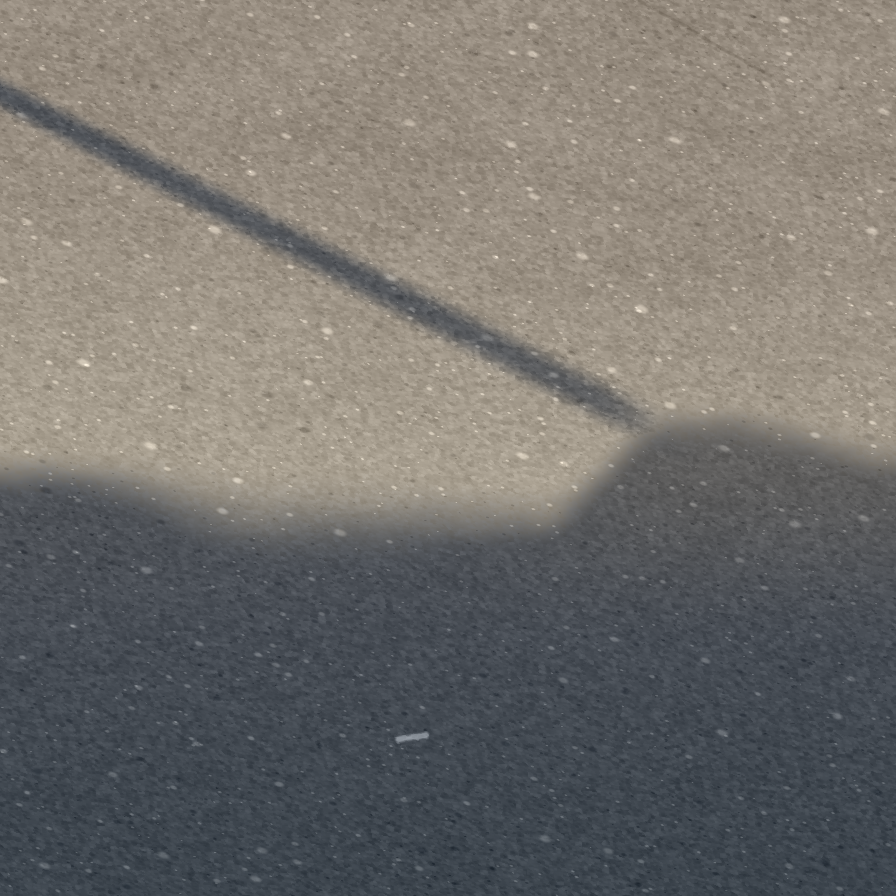
Reproduce this texture procedurally as a three.js fragment shader.

```glsl
// Sunlit asphalt crossed by the soft shadow of a pole, which runs into a broad
// cool shadow below. Light is mixed from distance-based masks; stone grain and
// scattered chips come from cellular noise, faint stains from layered sines.

#define SUN_TOP vec3(0.59, 0.55, 0.50)
#define SUN_LOW vec3(0.66, 0.625, 0.565)
#define SHADE_LOW vec3(0.24, 0.272, 0.305)
#define SHADE_HIGH vec3(0.285, 0.305, 0.335)
#define PENUMBRA vec3(0.375, 0.37, 0.365)
#define POLE_START 0.896
#define POLE_SLOPE -0.512
#define GRAIN_FREQ vec2(125.0, 190.0)
#define GRAIN_GAIN 0.17
#define STAIN_GAIN 0.035

varying vec2 vUv;

vec2 hash2(vec2 p) {
  vec3 q = fract(p.xyx * vec3(0.1031, 0.1030, 0.0973));
  q += dot(q, q.yzx + 33.33);
  return fract((q.xx + q.yz) * q.zy);
}

// x: distance to the nearest cell point, yz: random values of that cell
vec3 cellular(vec2 p) {
  vec2 base = floor(p);
  vec3 nearest = vec3(9.0, 0.0, 0.0);
  for (int j = -1; j <= 1; j++) {
    for (int i = -1; i <= 1; i++) {
      vec2 cell = base + vec2(float(i), float(j));
      float d = length(cell + 0.15 + 0.7 * hash2(cell) - p);
      if (d < nearest.x) nearest = vec3(d, hash2(cell + 71.7));
    }
  }
  return nearest;
}

// Smooth irregular stains, about -1 to 1
float layeredSines(vec2 p) {
  float sum = 0.0;
  float gain = 0.5;
  for (int i = 0; i < 5; i++) {
    sum += gain * sin(p.x + 1.7 * sin(p.y)) * cos(p.y + 1.3 * sin(0.7 * p.x));
    p = mat2(1.5, 0.9, -0.9, 1.5) * p + 2.3;
    gain *= 0.68;
  }
  return sum;
}

// Stones at two scales, each with its own brightness
float stoneGrain(vec2 p) {
  float sum = 0.0;
  float gain = 0.6;
  for (int i = 0; i < 2; i++) {
    vec3 stone = cellular(p);
    sum += gain * (stone.y - 0.5) * smoothstep(0.95, 0.1, stone.x);
    p = p * 1.83 + 19.0;
    gain *= 0.85;
  }
  return sum;
}

// Sparse chips: positive is pale, negative is dark
float chips(vec2 p) {
  float sum = 0.0;
  float freq = 22.0;
  for (int i = 0; i < 3; i++) {
    vec3 chip = cellular(p * vec2(freq, freq * 1.7) + freq);
    float radius = mix(0.09, 0.22, fract(chip.z * 7.0));
    float spot = smoothstep(radius, radius * 0.3, chip.x) * step(0.8, chip.y);
    sum += spot * (chip.z > 0.5 ? 0.24 : -0.12);
    freq *= 1.8;
  }
  return sum;
}

float segmentDistance(vec2 p, vec2 a, vec2 b) {
  vec2 ab = b - a;
  return length(p - a - ab * clamp(dot(p - a, ab) / dot(ab, ab), 0.0, 1.0));
}

// Upper rim of the broad shadow
float shadowRim(float x) {
  return 0.473 - 0.055 * smoothstep(0.05, 0.32, x)
    + 0.105 * smoothstep(0.60, 0.75, x) - 0.035 * smoothstep(0.8, 1.0, x);
}

void main() {
  vec2 p = vUv;
  float stain = layeredSines(p * vec2(11.0, 23.0));
  vec2 slanted = vec2(p.x + 0.25 * p.y, p.y + 0.15 * p.x);
  float grain = stoneGrain(slanted * GRAIN_FREQ);

  // Broad shadow, softest left of centre
  float offset = (p.x - 0.34) / 0.2;
  float softness = 0.028 + 0.03 * exp(-offset * offset);
  float rim = shadowRim(p.x) + 0.008 * stain + 0.02 * grain;
  float shade = 1.0 - smoothstep(rim - softness, rim + softness, p.y);

  // Pole shadow, blurring as it falls to the right
  float poleDistance = abs(p.y - POLE_START - POLE_SLOPE * p.x) * 0.89;
  float pole = 1.0 - smoothstep(0.003, 0.023 + 0.011 * p.x, poleDistance + 0.004 * grain);
  pole *= mix(0.94, 0.8, p.x) * (1.0 - smoothstep(0.66, 0.8, p.x));
  shade = max(shade, pole);

  // Sun and shade colours
  vec3 sun = mix(SUN_LOW, SUN_TOP, smoothstep(0.48, 0.9, p.y + 0.12 * p.x));
  vec3 cool = mix(SHADE_LOW, SHADE_HIGH, smoothstep(0.0, 0.4, p.y));
  float warmth = smoothstep(0.27, 0.5, p.y) * mix(0.3, 1.0, smoothstep(0.4, 0.8, p.x));
  warmth *= 1.0 - 0.7 * pole;
  vec3 color = mix(sun, mix(cool, PENUMBRA, warmth), shade);

  // Surface: stains, grain, chips, a hairline crack and a pale scrape
  float upper = smoothstep(0.5, 0.8, p.y);
  color += STAIN_GAIN * stain * mix(0.3, 0.8, upper) * (1.0 - 0.6 * shade);
  color += GRAIN_GAIN * grain * mix(1.0, 0.75, shade);
  color += chips(slanted) * mix(0.75, 0.6, shade) * vec3(1.0, 0.98, 0.94);
  float crack = segmentDistance(p + 0.002 * stain, vec2(0.71, 1.0), vec2(0.86, 0.915));
  color -= 0.07 * smoothstep(0.0028, 0.0005, crack);
  float scrape = segmentDistance(p, vec2(0.445, 0.175), vec2(0.475, 0.179));
  color += 0.3 * smoothstep(0.005, 0.001, scrape + 0.004 * grain);

  gl_FragColor = vec4(clamp(color, 0.0, 1.0), 1.0);
}
```
